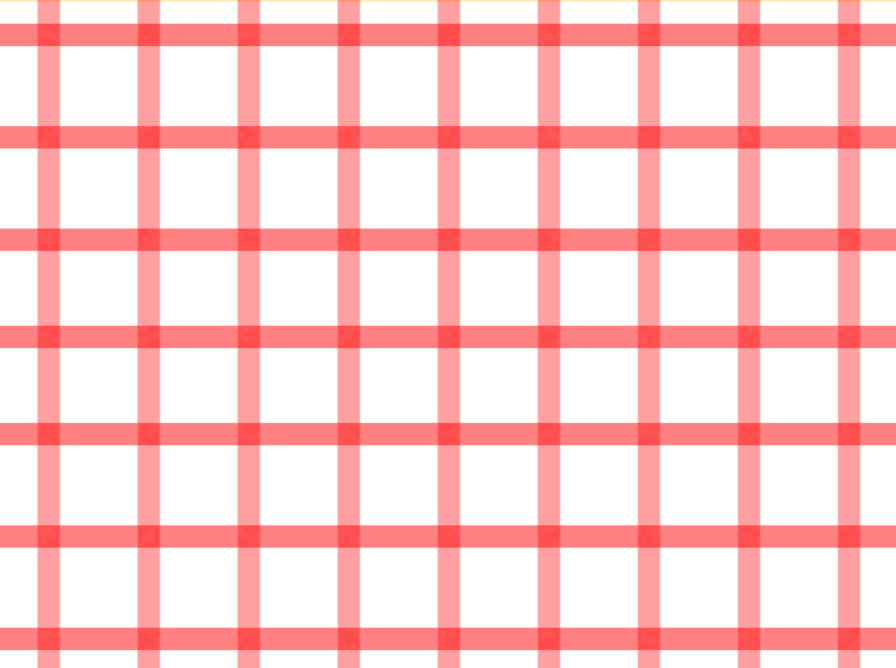
Reproduce this pattern procedurally as a Shadertoy shader.

```glsl
// Windowpane check: translucent pink bands on white, nine down and seven across.
// Each band is a distance to the nearest centre line, and the bands multiply
// where they cross. The rows beside the middle one sit slightly closer together.

#define COLUMN_CENTER 0.5010
#define COLUMN_PITCH  0.11165
#define COLUMN_WIDTH  0.0247
#define COLUMN_SOFT   0.0030
#define ROW_CENTER    0.4956
#define ROW_PITCH_IN  0.1455
#define ROW_PITCH_OUT 0.1533
#define ROW_WIDTH     0.0335
#define ROW_SOFT      0.0026
#define TOP_TRIM      0.0024
#define COLUMN_TINT   vec3(1.0, 0.622, 0.624)
#define ROW_TINT      vec3(0.995, 0.502, 0.506)

float hash(vec2 p) {
    vec3 q = fract(p.xyx * 0.1031);
    q += dot(q, q.yzx + 33.33);
    return fract((q.x + q.y) * q.z);
}

float valueNoise(vec2 p) {
    vec2 cell = floor(p);
    vec2 f = fract(p);
    f = f * f * (3.0 - 2.0 * f);
    float low = mix(hash(cell), hash(cell + vec2(1.0, 0.0)), f.x);
    float high = mix(hash(cell + vec2(0.0, 1.0)), hash(cell + 1.0), f.x);
    return mix(low, high, f.y);
}

// Distance to the nearest of the evenly spaced columns
float columnDistance(float x) {
    float t = x - COLUMN_CENTER;
    return abs(t - COLUMN_PITCH * floor(t / COLUMN_PITCH + 0.5));
}

// Distance to the nearest row, mirrored about the middle one
float rowDistance(float y) {
    float a = abs(y - ROW_CENTER);
    float t = a - ROW_PITCH_IN;
    float outer = abs(t - ROW_PITCH_OUT * max(0.0, floor(t / ROW_PITCH_OUT + 0.5)));
    return min(a, outer);
}

float bandCoverage(float dist, float width, float soft) {
    return 1.0 - smoothstep(-0.5 * soft, 0.5 * soft, dist - 0.5 * width);
}

void mainImage(out vec4 fragColor, in vec2 fragCoord) {
    vec2 uv = fragCoord / iResolution.xy;
    vec2 pixel = 1.0 / iResolution.xy;

    float column = bandCoverage(columnDistance(uv.x), COLUMN_WIDTH, max(COLUMN_SOFT, pixel.x));
    float row = bandCoverage(rowDistance(uv.y), ROW_WIDTH, max(ROW_SOFT, pixel.y));

    // Overlapping translucent bands
    vec3 color = mix(vec3(1.0), COLUMN_TINT, column) * mix(vec3(1.0), ROW_TINT, row);

    // Slightly dulled column edges
    color -= 0.10 * column * (1.0 - column) * (1.0 - row);

    // Faint mottling in the crossings
    float mottle = valueNoise(uv * vec2(160.0, 120.0)) - 0.5;
    color += vec3(0.01, 0.05, 0.05) * mottle * column * row;

    // Pale yellow trim along the top edge
    float trim = clamp((uv.y - 1.0 + TOP_TRIM) / pixel.y + 0.5, 0.0, 1.0);
    color = mix(color, color * vec3(1.0, 0.92, 0.70), trim);

    fragColor = vec4(clamp(color, 0.0, 1.0), 1.0);
}
```
